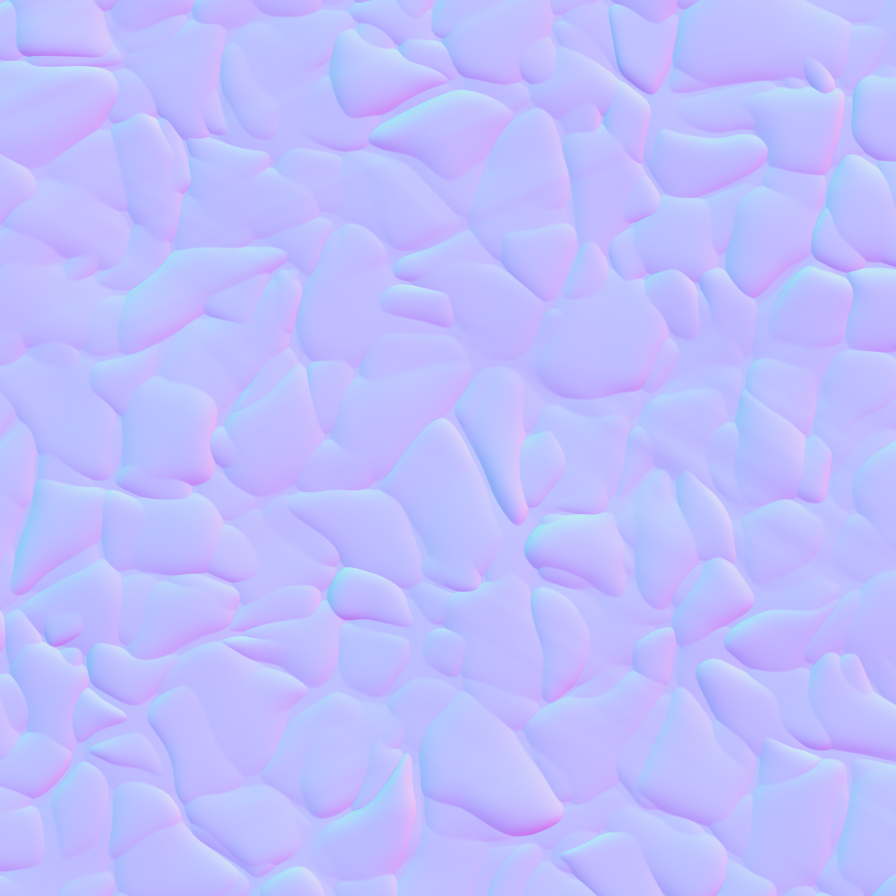
This texture map is drawn by a three.js fragment shader. Its source:

```glsl
// Tangent-space normal map of smooth, overlapping pebbles with crisp creases.
// Two warped layers of rounded Voronoi cells are merged by a smooth maximum,
// laid on rolling noise with faint streaks, and the slope is encoded as colour.

varying vec2 vUv;

const float LARGE_CELLS = 8.5;     // cells across the canvas, first layer
const float SMALL_CELLS = 12.5;    // cells across the canvas, second layer
const float JITTER = 0.86;         // irregularity of the cell centres
const float CORNER = 15.0;         // lower values give rounder corners
const float GAP = 0.02;            // valley half width, in cells
const float RIM = 0.018;           // softness of the crease, in cells
const float DOME = 0.105;          // falloff of the rim slope, in cells
const float PEBBLE_HEIGHT = 0.053; // in cells
const float TILT = 1.7;            // random lean of each pebble
const float WARP = 0.05;           // bending of the outlines
const float BLEND = 0.0005;        // rounding where layers meet
const float ROLL = 0.009;          // height of the broad undulation
const float STREAK = 0.0010;       // height of the fine streaks
const float STEP = 0.0008;         // slope sampling distance
const vec2 SLOPE_GAIN = vec2(0.85, 1.0);
const float NEUTRAL = 0.527;       // linear level of a flat surface
const float GAMMA = 2.2;

vec2 hash22(vec2 p) {
  vec3 q = fract(p.xyx * vec3(0.1031, 0.1030, 0.0973));
  q += dot(q, q.yzx + 33.33);
  return fract((q.xx + q.yz) * q.zy);
}

// Value noise with a quintic fade, two channels in -0.5..0.5
vec2 noise2(vec2 p) {
  vec2 i = floor(p);
  vec2 f = p - i;
  f = f * f * f * (f * (f * 6.0 - 15.0) + 10.0);
  vec2 low = mix(hash22(i), hash22(i + vec2(1.0, 0.0)), f.x);
  vec2 high = mix(hash22(i + vec2(0.0, 1.0)), hash22(i + 1.0), f.x);
  return mix(low, high, f.y) - 0.5;
}

float smoothMax(float a, float b, float k) {
  float h = max(k - abs(a - b), 0.0) / k;
  return max(a, b) + h * h * k * 0.25;
}

vec2 cellCentre(vec2 cell, float seed) {
  return 0.5 + JITTER * (hash22(cell + seed) - 0.5);
}

// Height of one layer of domed cells, zero along every cell border
float pebbles(vec2 p, float cells, float seed) {
  p *= cells;
  vec2 home = floor(p);
  vec2 f = p - home;

  // Nearest centre
  vec2 nearCell = vec2(0.0);
  vec2 toNear = vec2(0.0);
  float best = 9.0;
  for (int y = -1; y <= 1; y++) {
    for (int x = -1; x <= 1; x++) {
      vec2 g = vec2(float(x), float(y));
      vec2 r = g + cellCentre(home + g, seed) - f;
      float d = dot(r, r);
      if (d < best) {
        best = d;
        nearCell = g;
        toNear = r;
      }
    }
  }

  // Smooth minimum of the distances to the borders
  float sum = 0.0;
  for (int y = -2; y <= 2; y++) {
    for (int x = -2; x <= 2; x++) {
      if (x == 0 && y == 0) continue;
      vec2 g = nearCell + vec2(float(x), float(y));
      vec2 r = g + cellCentre(home + g, seed) - f;
      float border = dot(0.5 * (toNear + r), normalize(r - toNear));
      sum += exp(-CORNER * border);
    }
  }
  float inside = max(-log(sum) / CORNER - GAP, 0.0);

  // Domed profile with its own height and lean
  float ramp = inside * inside / (inside + RIM);
  float profile = 1.0 - exp(-ramp / DOME);
  vec2 lean = hash22(home + nearCell + seed + 57.0) - 0.5;
  float size = mix(0.35, 1.4, hash22(home + nearCell + seed + 91.0).x);
  return PEBBLE_HEIGHT * size * profile * (1.0 - TILT * dot(lean, toNear)) / cells;
}

// Fine straight streaks along one direction, fading in and out
float streaks(vec2 p, float angle) {
  vec2 along = vec2(cos(angle), sin(angle));
  vec2 q = vec2(dot(p, along), dot(p, vec2(-along.y, along.x)));
  float mask = smoothstep(0.0, 0.3, noise2(p * 4.0 + angle * 9.0).y);
  return STREAK * mask * noise2(q * vec2(2.5, 48.0) + 20.0).x;
}

float height(vec2 p) {
  vec2 bent = p + WARP * noise2(p * 8.0 + 3.0) + 0.2 * WARP * noise2(p * 19.0 + 40.0);
  float large = pebbles(bent + 2.0, LARGE_CELLS, 11.0);
  float small = pebbles(bent.yx + 5.0, SMALL_CELLS, 73.0);
  float roll = noise2(p * 5.5 + 8.0).x + 0.3 * noise2(p * 13.0 + 30.0).y;
  return smoothMax(large, small, BLEND) + ROLL * roll
       + streaks(p, -0.55) + streaks(p, 0.4);
}

void main() {
  float h = height(vUv);
  vec2 slope = vec2(height(vUv + vec2(STEP, 0.0)), height(vUv + vec2(0.0, STEP))) - h;
  vec3 normal = normalize(vec3(-SLOPE_GAIN * slope / STEP, 1.0));
  vec3 level = vec3(NEUTRAL + 0.5 * normal.xy, 0.5 + 0.5 * normal.z);
  gl_FragColor = vec4(pow(clamp(level, 0.0, 1.0), vec3(1.0 / GAMMA)), 1.0);
}
```
